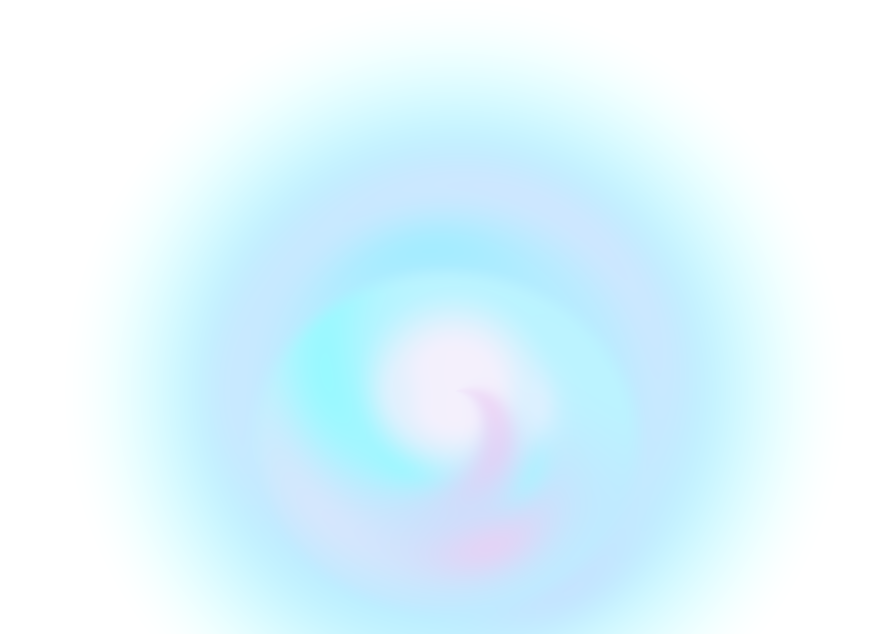
Give the GLSL for this background, as a Shadertoy shader.

```glsl
// A pale swirling orb of cyan, lavender and pink inside a wide soft halo on white.
// The halo is a radial gradient; the swirl is layered from short spiral arms with
// Gaussian falloff, all described in polar form around one centre.

const vec3 WHITE = vec3(1.0);
const vec3 SKY = vec3(0.72, 0.925, 1.0);
const vec3 LAVENDER = vec3(0.81, 0.905, 1.0);
const vec3 CYAN = vec3(0.60, 0.975, 1.0);
const vec3 PINK = vec3(0.90, 0.825, 0.96);

// Soft spiral arm: its radius changes by growth per radian away from midAngle.
float arm(vec2 p, float midAngle, float radius, float growth, float width, float span) {
    float a = mod(atan(p.y, p.x) - midAngle + 3.14159, 6.28318) - 3.14159;
    float across = (length(p) - radius - growth * a) / width;
    float along = a / span;
    return exp(-across * across - along * along);
}

void mainImage(out vec4 fragColor, in vec2 fragCoord) {
    vec2 p = (fragCoord - vec2(0.508, 0.383) * iResolution.xy) / iResolution.y;
    float r = length(p);

    // Halo: red fades out last, leaving a cyan fringe
    vec3 fade = smoothstep(vec3(0.32, 0.28, 0.30), vec3(0.63, 0.56, 0.50), vec3(r));
    vec3 col = mix(SKY, WHITE, fade);

    // Lavender ring, strongest at the top and sides
    col = mix(col, LAVENDER, 0.95 * arm(p, 1.1, 0.325, 0.0, 0.06, 2.0));
    col = mix(col, LAVENDER, 0.6 * arm(p, 3.2, 0.345, 0.0, 0.05, 0.7));
    col = mix(col, vec3(0.78, 0.88, 1.0), 0.7 * arm(p, -1.05, 0.36, 0.0, 0.05, 0.4));

    // Cyan shadow above the orb
    col = mix(col, vec3(0.64, 0.925, 1.0), 0.9 * arm(p, 1.75, 0.225, 0.02, 0.045, 0.7));

    // Orb body
    float orb = length((p - vec2(-0.015, -0.083)) * vec2(0.89, 1.0));
    float body = 1.0 - smoothstep(0.250, 0.287, orb);
    vec3 inner = mix(vec3(0.735, 0.955, 1.0), vec3(0.75, 0.92, 1.0), smoothstep(0.0, -0.2, p.y));

    // Outer crescents
    inner = mix(inner, vec3(0.85, 0.905, 0.99), 0.9 * arm(p, -2.35, 0.28, -0.02, 0.06, 0.8));
    inner = mix(inner, vec3(0.80, 0.87, 0.99), 0.8 * arm(p, -1.3, 0.21, -0.03, 0.075, 0.8));
    inner = mix(inner, PINK, 0.9 * arm(p, -1.35, 0.252, -0.02, 0.045, 0.38));

    // Bright cyan arm curling in under the core
    inner = mix(inner, CYAN, arm(p, 3.0, 0.205, -0.055, 0.065, 0.95));
    inner = mix(inner, CYAN, 0.7 * arm(p, -2.2, 0.145, -0.03, 0.035, 0.5));

    // Pearly core with a pale right flank
    float core = 1.0 - smoothstep(0.055, 0.165, length(p - vec2(0.0, 0.008)));
    inner = mix(inner, vec3(0.955, 0.94, 0.99), core);
    inner = mix(inner, vec3(0.90, 0.94, 1.0), 0.7 * arm(p, -0.2, 0.135, -0.02, 0.035, 0.5));
    inner = mix(inner, vec3(0.68, 0.95, 1.0), 0.75 * arm(p, -0.82, 0.178, -0.04, 0.028, 0.3));
    inner = mix(inner, vec3(0.88, 0.94, 0.995), 0.6 * arm(p, 3.2, 0.085, 0.0, 0.03, 0.6));

    // Pink tail spiralling out of the core
    inner = mix(inner, vec3(0.86, 0.83, 0.97), 0.95 * arm(p, -1.0, 0.118, -0.08, 0.04, 0.65));
    inner = mix(inner, vec3(0.93, 0.83, 0.96), 0.7 * arm(p, -0.45, 0.065, -0.07, 0.03, 0.6));

    fragColor = vec4(mix(col, inner, body), 1.0);
}
```
